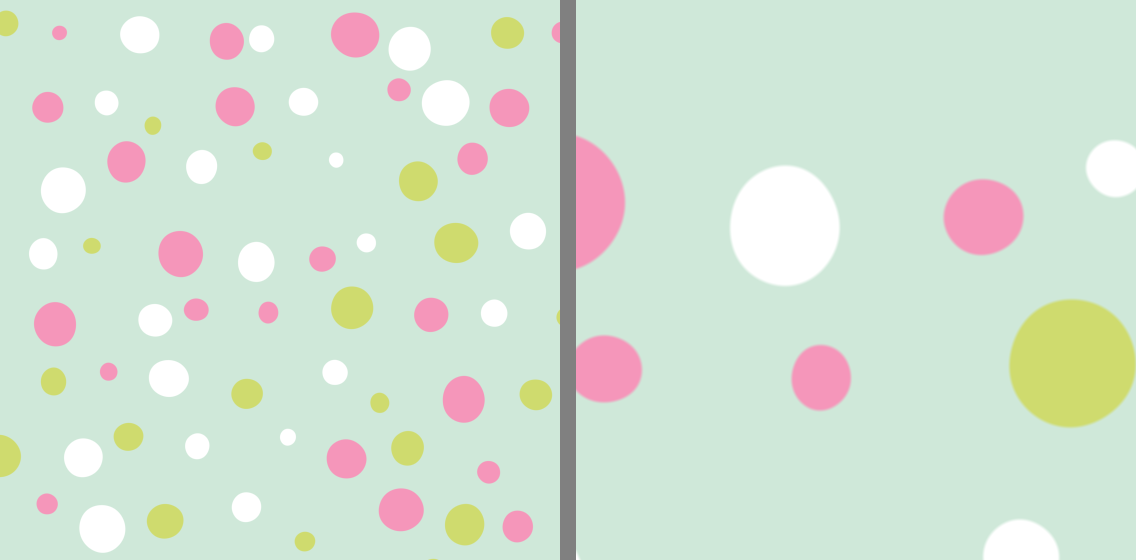
Left, the full canvas; right, a detail of the centre.
Reproduce this pattern procedurally as a three.js fragment shader.

```glsl
varying vec2 vUv;

const vec3 MINT  = vec3(0.81, 0.91, 0.85);
const vec3 WHITE = vec3(1.00, 1.00, 1.00);
const vec3 PINK  = vec3(0.96, 0.59, 0.73);
const vec3 LIME  = vec3(0.81, 0.86, 0.43);

const float CELLS = 8.0;            // dots across the canvas
const float RADIUS_MIN = 0.013;     // in canvas units
const float RADIUS_MAX = 0.042;
const float JITTER_SMALL = 0.36;    // in cells; large dots wander less
const float JITTER_LARGE = 0.22;
const float STRETCH = 0.05;         // how oval a dot may be
const float WOBBLE = 0.012;         // hand-cut unevenness of the outline
const float EDGE = 0.0013;          // half width of the soft edge
const float WHITE_SHARE = 0.36;
const float PINK_SHARE = 0.34;

vec2 hash2(vec2 p) {
  vec3 q = fract(vec3(p.xyx) * vec3(0.1031, 0.1030, 0.0973));
  q += dot(q, q.yzx + 33.33);
  return fract((q.xx + q.yz) * q.zy);
}

// Signed distance to a slightly oval, uneven disc
float dotDistance(vec2 p, float radius, vec2 seed) {
  float stretch = 1.0 + STRETCH * (2.0 * seed.x - 1.0);
  p *= vec2(stretch, 1.0 / stretch);
  float angle = atan(p.y, p.x);
  float phase = 6.2832 * seed.y;
  float outline = sin(2.0 * angle + phase) + 0.6 * sin(3.0 * angle - 2.0 * phase)
                + 0.3 * sin(5.0 * angle + 3.0 * phase);
  return length(p) - radius * (1.0 + WOBBLE * outline);
}

vec3 dotColour(float pick) {
  if (pick < WHITE_SHARE) return WHITE;
  return pick < WHITE_SHARE + PINK_SHARE ? PINK : LIME;
}

void main() {
  vec3 colour = MINT;
  vec2 grid = vUv * CELLS;

  for (int j = -1; j <= 1; j++) {
    // Every other row is staggered by half a cell
    float row = floor(grid.y) + float(j);
    float stagger = 0.5 * mod(row, 2.0);

    for (int i = -1; i <= 1; i++) {
      vec2 cell = vec2(floor(grid.x - stagger) + float(i), row);
      vec2 place = hash2(cell + 17.0);
      vec2 seed = hash2(cell + 71.0);

      // Low-discrepancy ranks keep sizes and colours evenly shared
      float id = cell.x + 10.0 * cell.y + 20.0;
      float size = fract(id * 0.7549 + 0.2 * seed.x);
      float pick = fract(id * 0.5698 + 0.25 * seed.y);

      float jitter = mix(JITTER_SMALL, JITTER_LARGE, size);
      vec2 centre = cell + 0.5 + vec2(stagger, 0.0) + jitter * (2.0 * place - 1.0);
      float radius = mix(RADIUS_MIN, RADIUS_MAX, size);

      float d = dotDistance((grid - centre) / CELLS, radius, seed);
      colour = mix(colour, dotColour(pick), 1.0 - smoothstep(-EDGE, EDGE, d));
    }
  }

  gl_FragColor = vec4(colour, 1.0);
}
```
